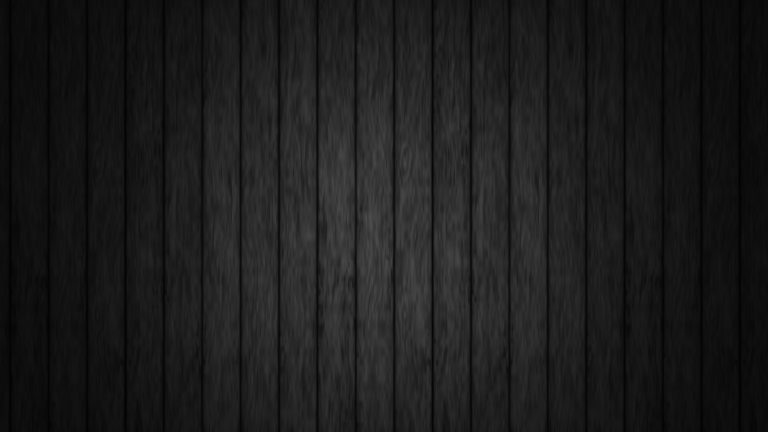
Write a Shadertoy shader that draws this texture.

```glsl
// Dark vertical wooden planks lit by a soft round glow near the centre.
// Each plank carries fine stretched value-noise fibres, dark pores, flecks and
// pointed growth rings; the set of boards repeats after eight planks.

const float PLANK_COUNT = 20.0;   // planks across the canvas
const float FIRST_SEAM = 0.0133;  // first seam, as a share of the width
const float BOARD_CYCLE = 8.0;    // planks before the wood repeats

float hash(vec2 p) {
    vec3 q = fract(p.xyx * 0.1031);
    q += dot(q, q.yzx + 33.33);
    return fract((q.x + q.y) * q.z);
}

float valueNoise(vec2 p) {
    vec2 cell = floor(p);
    vec2 f = fract(p);
    f = f * f * (3.0 - 2.0 * f);
    float low = mix(hash(cell), hash(cell + vec2(1, 0)), f.x);
    float high = mix(hash(cell + vec2(0, 1)), hash(cell + vec2(1, 1)), f.x);
    return mix(low, high, f.y);
}

float bell(float d, float width) {
    return exp(-d * d / (width * width));
}

// Fibres: layers of stretched noise, strongest in the finest, centred on zero.
float woodGrain(vec2 p, float board) {
    float sum = 0.0;
    float weight = 0.13;
    vec2 scale = vec2(4.0, 3.5);
    for (int i = 0; i < 4; i++) {
        sum += weight * (valueNoise(p * scale + board * 31.0 + float(i) * 7.0) - 0.5);
        scale *= vec2(1.8, 2.4);
        weight *= 1.36;
    }
    return sum;
}

// Thin dark pores, long and broken, in loose groups.
float pores(vec2 p, float board) {
    float lines = valueNoise(vec2(p.x * 19.0, p.y * 17.0) + board * 23.0);
    float groups = valueNoise(vec2(p.x * 3.0, p.y * 5.0) + board * 13.0);
    return smoothstep(0.6, 0.95, lines) * smoothstep(0.2, 0.8, groups);
}

// Small dark nicks that gather towards the two sides of a plank.
float flecks(vec2 p, float board) {
    float patches = valueNoise(vec2(p.x * 2.0, p.y * 6.0) + board * 43.0);
    float nicks = valueNoise(vec2(p.x * 17.0, p.y * 62.0) + board * 11.0);
    float nearSide = smoothstep(0.12, 0.45, abs(p.x - 0.5));
    return smoothstep(0.5, 0.9, patches) * smoothstep(0.45, 0.95, nicks)
         * (0.35 + 0.65 * nearSide);
}

// Long nested rings around a knot, fading outwards.
float knotRings(vec2 p, vec2 centre) {
    vec2 d = (p - centre) * vec2(1.0, 2.6);
    float radius = length(d) + 0.08 * (valueNoise(p * vec2(8.0, 40.0)) - 0.5);
    return cos(radius * 60.0) * bell(radius, 0.2);
}

// Thin dark gap with a faint shadow; d is the distance in plank widths.
float seamShade(float d, float depth) {
    return (1.0 - depth * bell(d, 0.034)) * (1.0 - 0.17 * bell(d, 0.11));
}

float glow(vec2 p, vec2 centre) {
    return 0.042 + 0.186 * bell(length(p - centre), 0.54);
}

void mainImage(out vec4 fragColor, in vec2 fragCoord) {
    vec2 uv = fragCoord / iResolution.xy;
    float aspect = iResolution.x / iResolution.y;

    // Plank index and place within the plank
    float across = (uv.x - FIRST_SEAM) * PLANK_COUNT;
    float plank = floor(across);
    float board = mod(plank, BOARD_CYCLE);
    vec2 local = vec2(fract(across), uv.y);

    // Fibres drift sideways along the plank
    float drift = valueNoise(vec2(local.x * 2.0, local.y * 8.0) + board * 17.0) - 0.5;
    vec2 fibre = local + vec2(0.14 * drift, 0.0);

    // Wood surface
    float tone = 1.03 + 0.12 * (hash(vec2(board, 5.0)) - 0.5);
    float wood = tone + 1.05 * woodGrain(fibre, board);
    wood *= 1.0 - 0.26 * pores(fibre, board);
    wood *= 1.0 - 0.34 * flecks(local, board);
    float knotted = 1.0 - step(0.5, abs(board - 2.0));
    for (int i = 0; i < 2; i++) {
        vec2 centre = vec2(0.28, 0.27 + 0.36 * float(i));
        wood += 0.12 * knotted * knotRings(local, centre);
    }

    // Seams, each with its own depth
    float seam = floor(across + 0.5);
    float depth = 0.56 + 0.24 * hash(vec2(mod(seam, BOARD_CYCLE), 9.0));
    wood *= seamShade(across - seam, depth);

    // Light
    float light = glow(vec2(uv.x * aspect, uv.y), vec2(0.5 * aspect, 0.46));
    fragColor = vec4(vec3(wood * light), 1.0);
}
```
